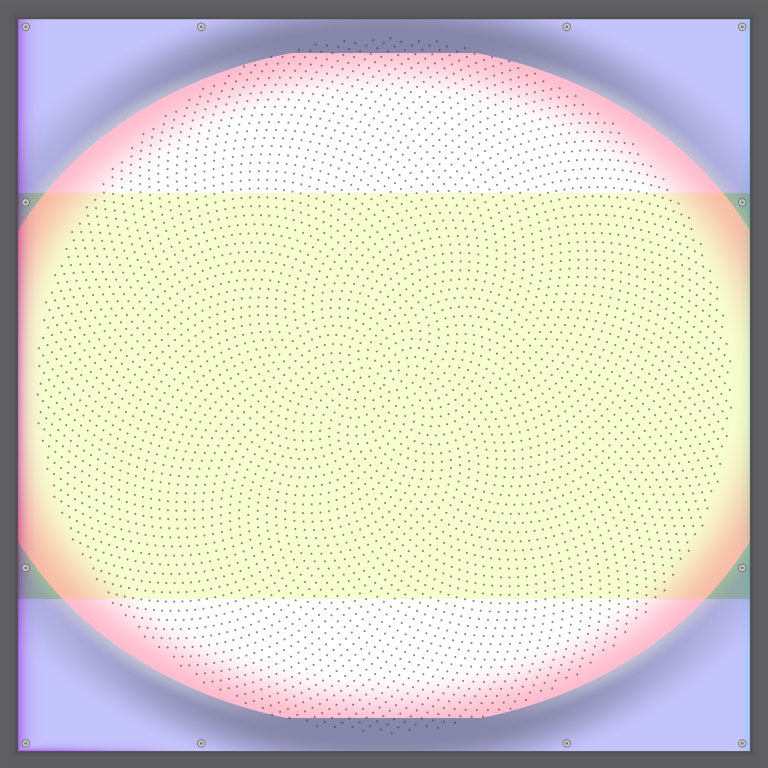
Give the GLSL for this background, as a three.js fragment shader.

```glsl
// A pale framed panel: a pink-rimmed oval over shaded lavender, a yellow band
// across the middle and a golden-angle spiral of fine dots, with small pins at
// the border. Built from distance functions, tints and a local spiral search.

varying vec2 vUv;

const float TAU = 6.283185;
const float SOFT = 0.0009;                    // edge softness

const vec2 CENTER = vec2(0.5, 0.4985);
const float PANEL_HALF = 0.4765;
const vec2 OVAL_CENTER = vec2(0.5, 0.4974);
const vec2 OVAL_RADII = vec2(0.535, 0.445);
const vec2 OVAL_CLIP = vec2(0.0651, 0.931);   // flat bottom and top
const vec2 BAND = vec2(0.220, 0.7487);

const float DOT_COUNT = 5000.0;
const float DOT_SPREAD = 0.00641;
const float DOT_RADIUS = 0.0013;
const float DOT_ALPHA = 0.6;
const int DOT_SEARCH = 60;

const float PIN_INNER = 0.238;
const float PIN_OUTER = 0.4665;

const vec3 FRAME = vec3(0.375, 0.375, 0.38);
const vec3 LAVENDER = vec3(0.77, 0.77, 0.99);
const vec3 SHADE = vec3(0.53, 0.53, 0.67);
const vec3 HALO = vec3(0.77, 0.78, 0.83);
const vec3 PINK = vec3(1.0, 0.74, 0.81);
const vec3 BAND_TINT = vec3(0.97, 1.0, 0.81);
const vec3 BAND_TINT_OUTER = vec3(0.83, 0.95, 0.74);
const vec3 LEFT_TINT = vec3(0.86, 0.52, 0.93);
const vec3 RIGHT_TINT = vec3(0.82, 1.0, 1.0);
const vec3 DOT_COLOR = vec3(0.20, 0.20, 0.24);
const vec3 PIN_LIGHT = vec3(0.78, 0.78, 0.76);
const vec3 PIN_DARK = vec3(0.42, 0.42, 0.44);

float below(float value, float limit, float soft) {
  return 1.0 - smoothstep(limit - soft, limit + soft, value);
}

float between(float value, vec2 range) {
  return below(range.x, value, SOFT) * below(value, range.y, SOFT);
}

// Lavender ground with a shadow around the oval and a pale halo at its sides
vec3 ground(float level, float side) {
  float far = smoothstep(1.08, 1.38, level);
  float shade = (1.0 - far) * mix(1.0, 0.3, smoothstep(0.12, 0.50, side));
  vec3 color = mix(LAVENDER, SHADE, shade);
  float halo = (1.0 - smoothstep(0.99, 1.09, level)) * smoothstep(0.10, 0.34, side);
  return mix(color, HALO, 0.85 * halo);
}

// Coverage of the spiral, testing only indices near this radius
float spiralDots(vec2 p) {
  float nearest = 1.0;
  float guess = floor(dot(p, p) / (DOT_SPREAD * DOT_SPREAD) + 0.5);
  for (int i = -DOT_SEARCH; i <= DOT_SEARCH; i++) {
    float n = guess + float(i);
    if (n < 0.0 || n >= DOT_COUNT) continue;
    // The golden turn, 0.381966, is split to keep precision at high indices
    float angle = TAU * fract(fract(n * 0.375) + n * 0.006966);
    vec2 spot = DOT_SPREAD * sqrt(n) * vec2(cos(angle), -sin(angle));
    nearest = min(nearest, length(p - spot));
  }
  return below(nearest, DOT_RADIUS, SOFT);
}

// Distance to the closest of twelve pins, folded into one quadrant
float pinDistance(vec2 p) {
  vec2 a = abs(p);
  float d = length(a - vec2(PIN_OUTER));
  d = min(d, length(a - vec2(PIN_INNER, PIN_OUTER)));
  return min(d, length(a - vec2(PIN_OUTER, PIN_INNER)));
}

void main() {
  vec2 p = vUv - CENTER;
  vec2 o = (vUv - OVAL_CENTER) / OVAL_RADII;
  float level = dot(o, o);

  // Oval with a pink inner rim
  float oval = below(level, 1.0, 0.004) * between(vUv.y, OVAL_CLIP);
  vec3 inside = mix(vec3(1.0), PINK, smoothstep(0.70, 1.0, level));
  vec3 color = mix(ground(level, abs(p.x)), inside, oval);

  // Translucent band
  vec3 tint = mix(BAND_TINT_OUTER, BAND_TINT, oval);
  color *= mix(vec3(1.0), tint, between(vUv.y, BAND));

  // Coloured glows along the panel edges
  vec2 lower = p + PANEL_HALF;
  float leftGlow = exp(-max(lower.x, 0.0) / 0.009);
  float bottomGlow = exp(-max(lower.y, 0.0) / 0.004) * below(lower.x, 0.13, 0.13);
  float rightGlow = exp(-max(PANEL_HALF - p.x, 0.0) / 0.006);
  color *= mix(vec3(1.0), LEFT_TINT, max(leftGlow, bottomGlow));
  color *= mix(vec3(1.0), RIGHT_TINT, rightGlow);

  // Spiral dots and pins
  color = mix(color, DOT_COLOR, DOT_ALPHA * spiralDots(p));
  float pin = pinDistance(p);
  color = mix(color, PIN_DARK, 0.8 * below(pin, 0.0055, SOFT));
  color = mix(color, PIN_LIGHT, below(pin, 0.0042, SOFT));
  color = mix(color, PIN_DARK, below(pin, 0.0016, SOFT));

  // Frame with a faint contact shadow
  float edge = max(abs(p.x), abs(p.y)) - PANEL_HALF;
  vec3 frame = FRAME * (1.0 - 0.2 * exp(-max(edge, 0.0) / 0.004));
  gl_FragColor = vec4(mix(frame, color, below(edge, 0.0, SOFT)), 1.0);
}
```
